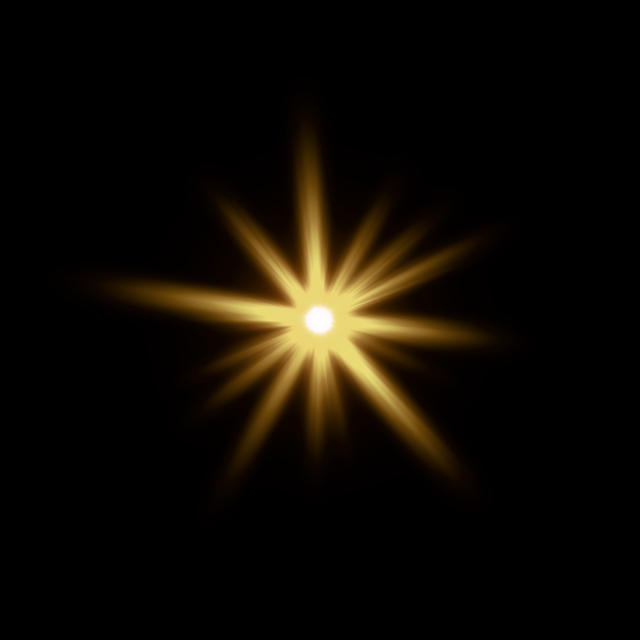
Reproduce this background procedurally as a WebGL 2 fragment shader.

```glsl
#version 300 es
precision highp float;

uniform vec2 u_resolution;
out vec4 fragColor;

const float TAU = 6.2831853;
const int RAY_COUNT = 15;

// Each ray: direction in degrees, reach, strength
const vec3 RAYS[RAY_COUNT] = vec3[](
    vec3(94.0, 0.43, 1.0), vec3(129.5, 0.34, 0.95), vec3(171.5, 0.48, 0.95),
    vec3(180.0, 0.25, 0.5), vec3(204.0, 0.29, 0.45), vec3(218.0, 0.32, 0.6),
    vec3(240.5, 0.43, 0.65), vec3(268.5, 0.31, 0.75), vec3(281.0, 0.28, 0.45),
    vec3(311.2, 0.44, 1.2), vec3(335.0, 0.29, 0.22), vec3(353.5, 0.38, 1.0),
    vec3(26.0, 0.40, 0.7), vec3(42.0, 0.33, 0.6), vec3(61.0, 0.32, 0.6)
);

float hash(float n) {
    return fract(sin(n * 12.9898 + 4.1) * 43758.5453);
}

// Smooth noise around the circle; turn runs from 0 to 1 and wraps
float ringNoise(float turn, float cells) {
    float x = fract(turn) * cells;
    float cell = floor(x);
    float a = hash(cell + cells);
    float b = hash(mod(cell + 1.0, cells) + cells);
    return mix(a, b, smoothstep(0.0, 1.0, x - cell));
}

// Fine radial streaks around a mean of one
float streaks(float turn) {
    float fine = 0.6 * ringNoise(turn, 90.0) + 0.4 * ringNoise(turn, 190.0);
    return 0.75 + 0.5 * fine;
}

// One beam: Gaussian across its width, fading towards its reach
float beam(float turn, float radius, vec3 ray) {
    float offset = abs(fract(turn - ray.x / 360.0 + 0.5) - 0.5) * TAU * radius;
    float width = (0.011 + 0.042 * radius) * (0.65 + 0.35 * ray.z);
    float fade = pow(max(0.0, 1.0 - radius / ray.y), 2.7);
    return 2.3 * ray.z * exp(-offset * offset / (width * width)) * fade;
}

float allBeams(float turn, float radius) {
    float sum = 0.0;
    for (int i = 0; i < RAY_COUNT; i++) {
        sum += beam(turn, radius, RAYS[i]);
    }
    return sum;
}

// Heat ramp from black through amber and pale gold to white
vec3 goldRamp(float heat) {
    vec3 color = mix(vec3(0.004, 0.0, 0.0), vec3(0.05, 0.018, 0.0), smoothstep(0.0, 0.08, heat));
    color = mix(color, vec3(0.18, 0.11, 0.0), clamp((heat - 0.08) / 0.12, 0.0, 1.0));
    color = mix(color, vec3(0.40, 0.26, 0.03), clamp((heat - 0.2) / 0.2, 0.0, 1.0));
    color = mix(color, vec3(0.63, 0.49, 0.21), clamp((heat - 0.4) / 0.2, 0.0, 1.0));
    color = mix(color, vec3(0.91, 0.87, 0.47), clamp((heat - 0.6) / 0.17, 0.0, 1.0));
    return mix(color, vec3(1.0), smoothstep(0.82, 1.05, heat));
}

void main() {
    vec2 center = vec2(0.4987, 0.5);
    vec2 p = (gl_FragCoord.xy - 0.5 * u_resolution) / min(u_resolution.x, u_resolution.y)
           + 0.5 - center;
    float radius = length(p);
    float turn = atan(p.y, p.x + 1e-6) / TAU;

    // Beams and halo, softly saturated
    float beams = allBeams(turn, radius) * streaks(turn);
    float halo = exp(-radius / 0.054);
    float heat = 0.84 * (1.0 - exp(-1.8 * (beams + halo)));

    // White core with short spikes along the beams
    float coreSize = 0.014 + 0.0012 * min(beams, 8.0);
    heat += 0.5 * exp(-pow(radius / coreSize, 2.0));

    // The halo between the beams is redder
    float redness = halo / (halo + 1.5 * beams + 0.05);
    vec3 color = goldRamp(heat) * mix(vec3(1.0), vec3(1.06, 0.8, 0.85), redness);
    fragColor = vec4(color, 1.0);
}
```
